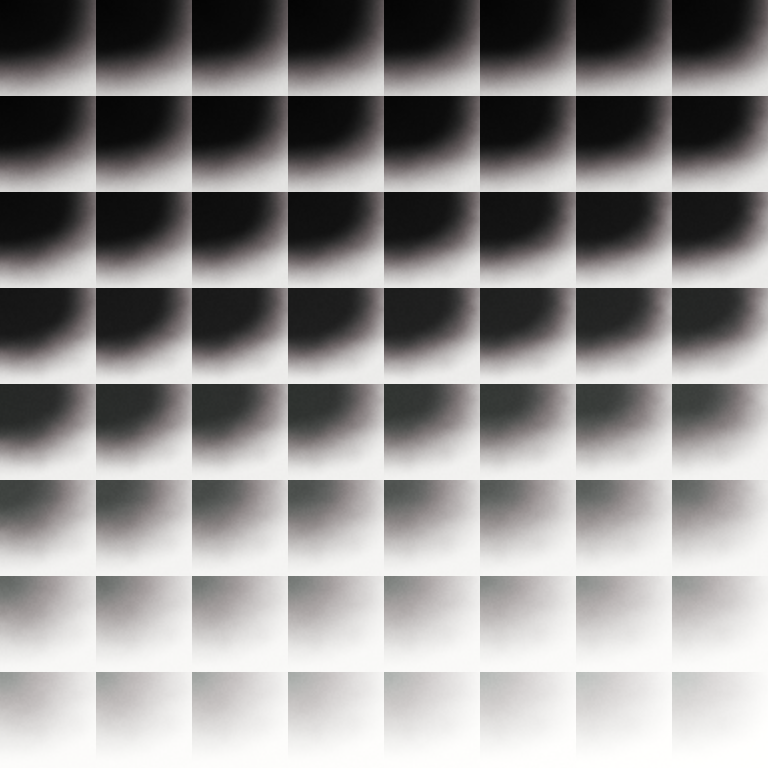
Give the GLSL for this pattern, as a WebGL 2 fragment shader.

```glsl
#version 300 es
precision highp float;
// An 8 by 8 grid of square tiles, each a soft dark blob fading to light at lower right.
// A scan index from the top left to the bottom right tile lifts the blob to near white;
// value noise clouds the fade, and fine grain and faint tints give a photographic tone.

#define TILES 8.0          // repeats across and down
#define SHADOW_LIFT 0.75   // shadow brightness gained by the last tile
#define LIFT_POWER 2.5     // how late in the scan the shadows lift
#define ROUNDNESS 2.5      // exponent of the blob outline
#define CLOUD_SCALE 4.0    // cloud cells per tile
#define CLOUD_AMOUNT 0.07  // distortion of the fade
#define GRAIN_CELLS 384.0  // grain cells across the canvas
#define GRAIN_AMOUNT 0.022
#define ROSE vec3(0.022, -0.014, -0.006)
#define MOSS vec3(-0.008, 0.008, -0.004)
#define WARM vec3(0.003, 0.001, -0.005)

uniform vec2 u_resolution;
out vec4 fragColor;

float hash(vec2 p) {
    vec3 q = fract(vec3(p.xyx) * 0.1031);
    q += dot(q, q.yzx + 33.33);
    return fract((q.x + q.y) * q.z);
}

float valueNoise(vec2 p) {
    vec2 cell = floor(p), f = fract(p);
    f = f * f * (3.0 - 2.0 * f);
    float low = mix(hash(cell), hash(cell + vec2(1.0, 0.0)), f.x);
    float high = mix(hash(cell + vec2(0.0, 1.0)), hash(cell + vec2(1.0)), f.x);
    return mix(low, high, f.y);
}

// Two octaves, centred on zero
float clouds(vec2 p) {
    return 0.65 * valueNoise(p) + 0.35 * valueNoise(p * 2.3 + 17.0) - 0.5;
}

vec3 tileColor(vec2 uv) {
    // Tile coordinates, with y running down from the top
    vec2 grid = vec2(uv.x, 1.0 - uv.y) * TILES;
    vec2 tile = floor(grid), local = fract(grid);
    float scan = clamp((tile.y * TILES + tile.x) / (TILES * TILES - 1.0), 0.0, 1.0);

    // Superellipse distance from the upper left corner, clouded more in later rows
    vec2 axes = vec2(mix(0.74, 0.79, scan), 1.0) * local;
    float dist = pow(dot(pow(axes + 0.0001, vec2(ROUNDNESS)), vec2(1.0)), 1.0 / ROUNDNESS);
    vec2 drift = vec2(3.0, 11.0) + tile * vec2(0.13, 0.31);
    float cloud = clouds(local * CLOUD_SCALE * vec2(0.8, 1.2) + drift);
    dist += cloud * CLOUD_AMOUNT * mix(0.5, 1.3, scan);

    // The fade widens as the tile brightens
    float fadeStart = mix(0.48, -0.1, smoothstep(0.4, 0.9, scan));
    float fadeEnd = mix(1.12, 0.98, smoothstep(0.0, 0.5, scan));
    float fade = smoothstep(fadeStart, fadeEnd, dist);

    // Tone between the shadow and the highlight of this tile
    float shadow = 0.012 + SHADOW_LIFT * pow(scan, LIFT_POWER);
    shadow += 0.06 * dist * (1.0 - scan);
    float highlight = mix(0.87, 1.0, scan);
    float tone = mix(shadow, highlight, fade);

    // Rose in the midtones, moss in the lifted shadows, warmth in the lights
    float midtone = 4.0 * tone * (1.0 - tone) * (1.0 - fade * fade);
    float mossy = (1.0 - fade) * smoothstep(0.4, 0.6, scan) * (1.0 - local.x);
    vec3 color = vec3(tone) + ROSE * midtone * smoothstep(0.05, 0.4, fade);
    return color + MOSS * mossy + WARM * fade;
}

void main() {
    // Four samples smooth the tile borders at any canvas size
    vec3 color = vec3(0.0);
    for (int i = 0; i < 4; i++) {
        vec2 offset = vec2(float(i % 2), float(i / 2)) * 0.5 - 0.25;
        color += 0.25 * tileColor((gl_FragCoord.xy + offset) / u_resolution);
    }

    // Grain is strongest in the midtones
    vec2 uv = gl_FragCoord.xy / u_resolution;
    float grain = valueNoise(uv * GRAIN_CELLS) - 0.5;
    color += grain * GRAIN_AMOUNT * (0.2 + 3.2 * color.g * (1.0 - color.g));
    fragColor = vec4(clamp(color, 0.0, 1.0), 1.0);
}
```
